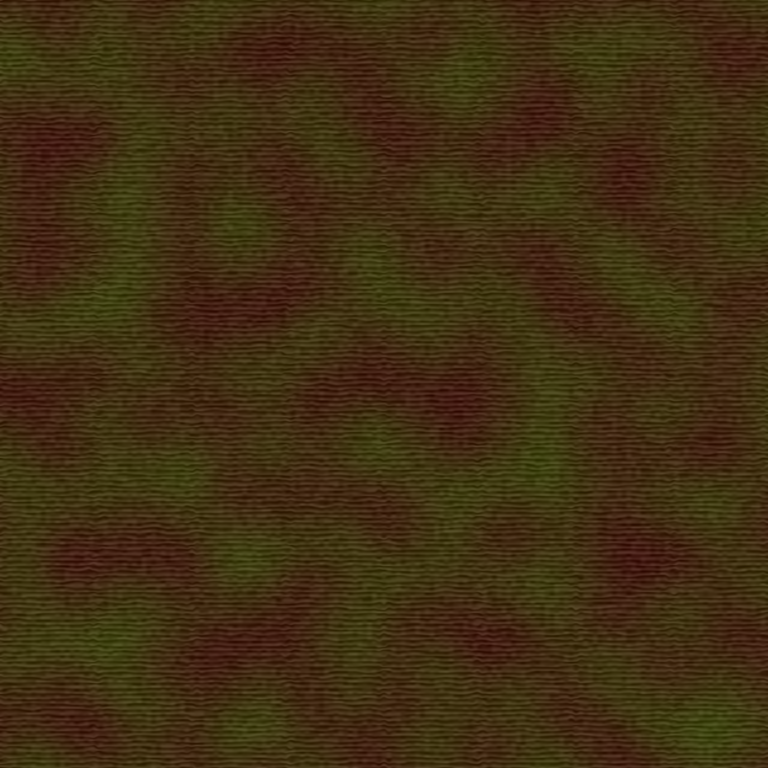
This texture is drawn by a Shadertoy shader. Its source:

```glsl
const vec3 CLOTH_MID = vec3(0.255, 0.184, 0.073);
const vec3 DYE_SWING = vec3(-0.012, 0.135, -0.004); // red-brown to moss green
const float BLOTCH_CELLS = 9.2;    // colour cells across the canvas
const float RIB_COUNT = 144.0;     // horizontal ribs down the canvas
const float RIB_DEPTH = 0.050;     // brightness swing of the ribs
const float RIB_SKEW = 0.1;        // sharpens the shadow side of a rib
const float RIB_WOBBLE = 0.42;     // bending of the ribs, in rib heights
const float SEAM_COUNT = 8.0;      // vertical bands of rougher ribs
const float SEAM_WIDTH = 0.012;
const float SEAM_JITTER = 0.5;
const float GRAIN_DEPTH = 0.075;
const vec2 WOBBLE_CELLS = vec2(50.0, 120.0);
const vec2 JITTER_CELLS = vec2(140.0, 150.0);
const vec2 GRAIN_CELLS = vec2(160.0, 256.0);
const float TAU = 6.2831853;

float hash(vec2 p) {
    vec3 q = fract(p.xyx * 0.1031);
    q += dot(q, q.yzx + 33.33);
    return fract((q.x + q.y) * q.z);
}

// Smooth value noise in 0..1
float noise(vec2 p) {
    vec2 cell = floor(p);
    vec2 f = fract(p);
    f = f * f * (3.0 - 2.0 * f);
    float low = mix(hash(cell), hash(cell + vec2(1.0, 0.0)), f.x);
    float high = mix(hash(cell + vec2(0.0, 1.0)), hash(cell + 1.0), f.x);
    return mix(low, high, f.y);
}

// Slope of a randomly turned plane at one lattice corner
float cornerSlope(vec2 cell, vec2 offset) {
    float angle = TAU * hash(cell + 3.0);
    return dot(vec2(cos(angle), sin(angle)), offset);
}

// Gradient noise around zero, for round blotches
float blotches(vec2 p) {
    vec2 cell = floor(p);
    vec2 f = fract(p);
    vec2 s = f * f * f * (f * (f * 6.0 - 15.0) + 10.0);
    vec2 e = vec2(1.0, 0.0);
    float low = mix(cornerSlope(cell, f), cornerSlope(cell + e, f - e), s.x);
    float high = mix(cornerSlope(cell + e.yx, f - e.yx),
                     cornerSlope(cell + 1.0, f - 1.0), s.x);
    return mix(low, high, s.y);
}

// Signed shading of the ribbed weave
float ribShade(vec2 uv) {
    float seamDist = (fract(uv.x * SEAM_COUNT + 0.5) - 0.5) / SEAM_COUNT;
    float seam = exp(-pow(seamDist / SEAM_WIDTH, 2.0));
    float bend = RIB_WOBBLE * (noise(uv * WOBBLE_CELLS + 17.0) - 0.5);
    bend += SEAM_JITTER * seam * (noise(uv * JITTER_CELLS + 41.0) - 0.5);
    float phase = TAU * (uv.y * RIB_COUNT + bend);
    float rib = sin(phase) + RIB_SKEW * sin(2.0 * phase);
    float strength = 0.8 + 0.4 * noise(uv * WOBBLE_CELLS + 73.0);
    float grain = noise(uv * GRAIN_CELLS + 9.0) - 0.5;
    return RIB_DEPTH * strength * rib + GRAIN_DEPTH * grain;
}

void mainImage(out vec4 fragColor, in vec2 fragCoord) {
    vec2 uv = fragCoord / iResolution.xy;

    // Soft blotches of two dyes
    vec3 cloth = CLOTH_MID + DYE_SWING * blotches(uv * BLOTCH_CELLS + 5.0);

    // Embossed ribs light and darken all channels alike
    fragColor = vec4(clamp(cloth + ribShade(uv), 0.0, 1.0), 1.0);
}
```
